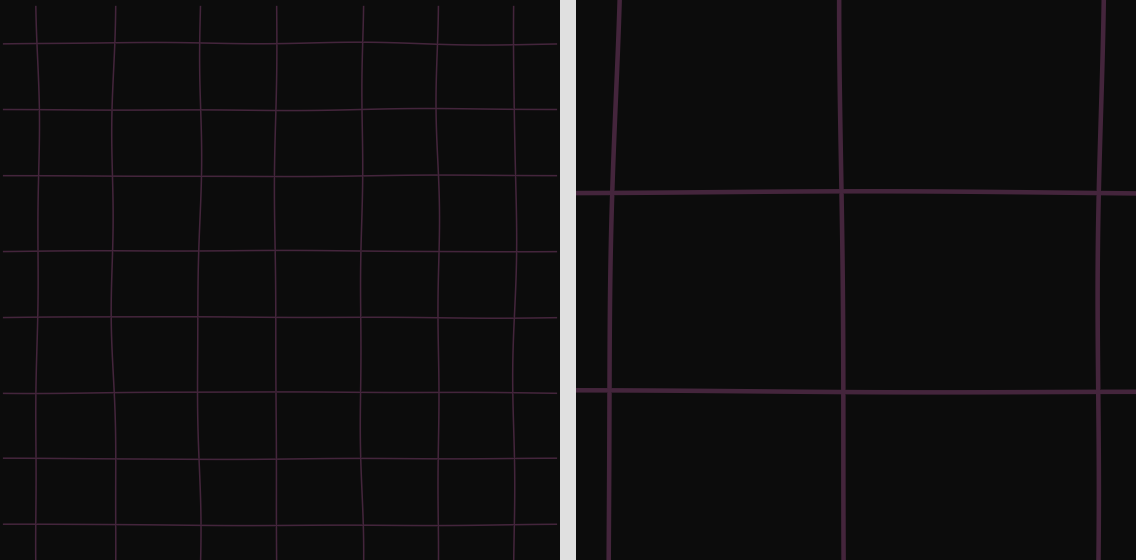
Left, the full canvas; right, a detail of the centre.
Give the GLSL for this pattern, as a Shadertoy shader.

```glsl
// A loose hand-drawn grid: 7 upright and 8 level plum threads on near-black.
// Each thread sits in its own cell, is nudged off centre by a golden-ratio style
// sequence, and sways by a few whole-period waves so the tile wraps seamlessly.

const float TAU = 6.2831853;

float hash(float n) {
    n = fract(n * 0.1031);
    n *= n + 33.33;
    return fract(n * (n + n));
}

// Sideways sway of one thread; whole frequencies make both ends meet.
float sway(float along, float seed, float amplitude) {
    float offset = 0.0;
    for (float k = 1.0; k <= 3.0; k++) {
        float phase = hash(seed + 17.0 * k);
        float strength = mix(0.3, 1.0, hash(seed + 5.3 * k)) / k;
        offset += strength * sin(TAU * (k * along + phase));
    }
    return amplitude * offset;
}

// Exact share of a pixel covered by a band of the given half width.
float bandCoverage(float d, float halfWidth, float pixel) {
    vec2 edges = clamp((d + vec2(halfWidth, -halfWidth)) / pixel + 0.5, 0.0, 1.0);
    return edges.x - edges.y;
}

// Coverage of the range from lo to hi, with smoothed ends.
float span(float x, float lo, float hi, float pixel) {
    return clamp(min(x - lo, hi - x) / pixel + 0.5, 0.0, 1.0);
}

void mainImage(out vec4 fragColor, in vec2 fragCoord) {
    vec2 uv = fragCoord / iResolution.xy;
    vec2 pixel = 1.0 / iResolution.xy;

    // Nearest thread in each direction, one per cell
    vec2 count = vec2(7.0, 8.0);
    vec2 id = floor(uv * count);
    vec2 center = (id + 0.5) / count;

    // Uneven spacing
    center.x += 0.017 * fract(0.4 + 0.618 * id.x) - 0.0117;
    center.y -= 0.016 * fract(0.42 * id.y);

    // Sway: uprights bend more than most level threads
    float levelSway = mix(0.0012, 0.004, pow(hash(id.y + 71.0), 4.0));
    center.x += sway(uv.y, id.x + 3.0, 0.0042);
    center.y += sway(uv.x, id.y + 41.0, levelSway);

    // Threads, trimmed just inside the canvas edges
    vec2 d = uv - center;
    float upright = bandCoverage(d.x, 0.00135, pixel.x) * span(uv.y, -1.0, 0.9896, pixel.y);
    float level = bandCoverage(d.y, 0.00135, pixel.y) * span(uv.x, 0.0052, 0.9948, pixel.x);

    vec3 background = vec3(0.047);
    vec3 plum = vec3(0.268, 0.145, 0.235);
    fragColor = vec4(mix(background, plum, max(upright, level)), 1.0);
}
```
